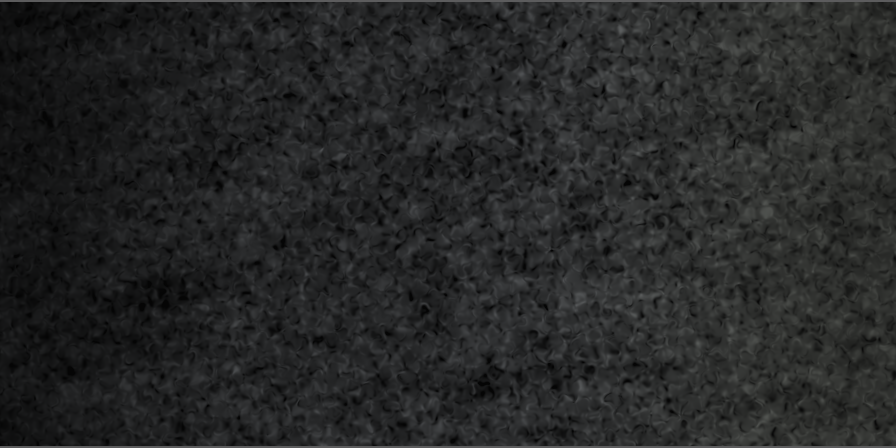
Write a Shadertoy shader that draws this texture.

```glsl
// Dark charcoal grained surface with soft pits, faint slanted streaks and thin pale borders.

const float GRAIN_CELLS = 57.0;      // coarse grains per canvas height
const float FINE_CELLS = 88.0;       // fine grains per canvas height
const float CLUMP_CELLS = 21.0;      // clusters of grains per canvas height
const float GRAIN_CONTRAST = 0.235;
const float CLUMP_CONTRAST = 0.06;
const float STREAK_CONTRAST = 0.10;
const float PIT_SKEW = 0.04;         // deepens the dark pits
const float WARP = 0.0035;           // bends grains into irregular shapes
const float STREAK_ANGLE = 0.28;
const vec2 STREAK_CELLS = vec2(4.5, 13.0);
const float SPOT_SHARPNESS = 6.0;
const float BORDER_WIDTH = 0.0045;
const vec3 COOL_TINT = vec3(0.975, 1.0, 1.025);
const vec3 WARM_TINT = vec3(0.985, 1.015, 0.965);
const vec3 BORDER_COLOR = vec3(0.36, 0.36, 0.365);

vec3 hash3(vec2 cell) {
    vec3 p = fract(cell.xyx * vec3(0.1031, 0.1030, 0.0973));
    p += dot(p, p.yxz + 33.33);
    return fract((p.xxy + p.yzz) * p.zyx);
}

// Cellular noise: soft light and dark spots, one per cell, with unit deviation
float spotNoise(vec2 p) {
    vec2 cell = floor(p);
    float sum = 0.0;
    for (int y = -1; y <= 1; y++) {
        for (int x = -1; x <= 1; x++) {
            vec2 neighbour = cell + vec2(x, y);
            vec3 random = hash3(neighbour + 57.0);
            vec2 offset = p - neighbour - random.xy;
            sum += (2.0 * random.z - 1.0) * exp(-SPOT_SHARPNESS * dot(offset, offset));
        }
    }
    return sum / 0.295;
}

// Brightness from the shaded left side, darkest at its top, to the paler right side
float baseTone(vec2 uv) {
    float tone = 0.078 + 0.070 * smoothstep(0.0, 0.36, uv.x)
                       + 0.042 * smoothstep(0.35, 0.85, uv.x)
                       - 0.020 * smoothstep(0.88, 1.0, uv.x);
    float topLeft = smoothstep(0.4, 0.9, uv.y) * (1.0 - smoothstep(0.1, 0.4, uv.x));
    return tone - 0.012 * topLeft;
}

void mainImage(out vec4 fragColor, in vec2 fragCoord) {
    vec2 uv = fragCoord / iResolution.xy;
    vec2 p = fragCoord / iResolution.y;

    // Two layers of grain on warped coordinates
    vec2 bend = vec2(spotNoise(p * 48.0 + 83.0), spotNoise(p.yx * 48.0 + 41.0));
    vec2 warped = p + WARP * bend;
    float grain = 0.78 * spotNoise(warped * GRAIN_CELLS)
                + 0.62 * spotNoise(warped * FINE_CELLS + 19.0);
    grain -= PIT_SKEW * (grain * grain - 1.0);
    float clump = spotNoise(p * CLUMP_CELLS * vec2(0.8, 1.2) + 11.0);

    // Broad slanted streaks that fade to the right
    float c = cos(STREAK_ANGLE), s = sin(STREAK_ANGLE);
    vec2 slanted = vec2(c * p.x + s * p.y, c * p.y - s * p.x);
    float streak = 0.8 * spotNoise(slanted * STREAK_CELLS + 7.0)
                 + 0.6 * spotNoise(slanted * STREAK_CELLS * 2.1 + 31.0);
    streak *= 1.0 - 0.6 * smoothstep(0.6, 0.95, uv.x);

    float contrast = GRAIN_CONTRAST * (1.0 - 0.25 * smoothstep(0.65, 0.95, uv.x));
    float relief = contrast * grain + CLUMP_CONTRAST * clump + STREAK_CONTRAST * streak;
    float tone = baseTone(uv) * (1.0 + relief);
    vec3 color = max(tone, 0.02) * mix(COOL_TINT, WARM_TINT, smoothstep(0.55, 0.95, uv.x));

    // Pale lines along the top and bottom
    float edge = min(uv.y, 1.0 - uv.y);
    float blur = 0.5 / iResolution.y;
    float border = 1.0 - smoothstep(BORDER_WIDTH - blur, BORDER_WIDTH + blur, edge);
    color = mix(color, BORDER_COLOR, border);

    fragColor = vec4(color, 1.0);
}
```
